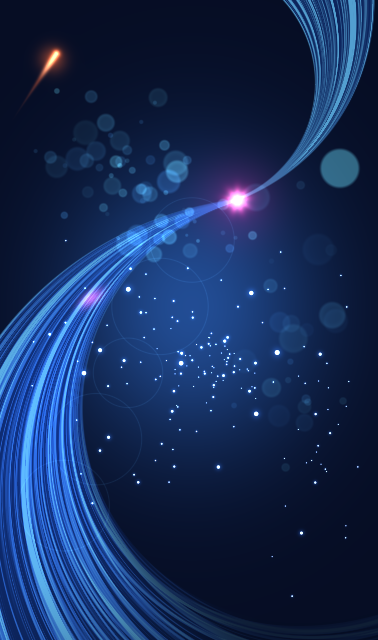
Give the GLSL for this background, as a Shadertoy shader.

```glsl
const vec3 NIGHT = vec3(0.022, 0.050, 0.140);
const vec3 GLOW = vec3(0.110, 0.250, 0.440);
const vec3 DEEP = vec3(0.050, 0.150, 0.380);
const vec3 ROYAL = vec3(0.165, 0.390, 0.800);
const vec3 LIGHT = vec3(0.380, 0.730, 0.950);
const vec3 TEAL = vec3(0.360, 0.740, 0.760);
const vec3 PINK = vec3(1.000, 0.080, 0.450);
const vec3 ORANGE = vec3(1.000, 0.380, 0.100);
const vec2 GLOW_POS = vec2(0.300, 0.520);
const vec2 FLARE_POS = vec2(0.371, 0.687);
const vec2 GLINT_POS = vec2(0.143, 0.534);
const vec2 COMET_HEAD = vec2(0.088, 0.916);
const vec2 COMET_TAIL = vec2(0.016, 0.807);
const vec2 LOWER_HUB = vec2(0.430, 0.362);
const vec2 UPPER_HUB = vec2(0.2995, 0.870);
const float LOWER_START = 0.17;
const float UPPER_START = -1.196;
const float UPPER_SWEEP = 2.5;

vec4 hash4(float n) {
    return fract(sin(n * vec4(12.99, 78.23, 37.72, 93.98)) * 43758.5);
}

float disc(float d, float radius, float soft) {
    return 1.0 - smoothstep(radius - soft, radius + soft, d);
}

// Layered fibres across u, gently drifting along the ribbon
float fibres(float u, float along, float pixelU) {
    float sum = 0.0;
    float count = 13.0;
    for (int k = 0; k < 5; k++) {
        float layer = float(k);
        float v = u * count + layer * 3.7 + 0.5 * sin(along * (1.3 + 0.4 * layer) + layer * 2.0);
        vec4 h = hash4(floor(v) + 57.0 * layer + 3.0);
        float halfWidth = mix(0.08, 0.38, h.x);
        float soft = count * pixelU;
        float line = disc(abs(fract(v) - 0.5), halfWidth, soft) * h.y * h.y;
        sum += mix(line, 0.16, smoothstep(0.5, 1.4, soft));
        count *= 1.7;
    }
    return sum;
}

vec3 fibreColor(float s) {
    vec3 c = mix(DEEP, ROYAL, smoothstep(0.1, 0.8, s));
    return mix(c, LIGHT, smoothstep(0.65, 1.6, s));
}

float bandMask(float u, float pixelU) {
    return smoothstep(-pixelU, pixelU, u) * (1.0 - smoothstep(1.0 - pixelU, 1.0 + pixelU, u));
}

vec3 lowerRibbon(vec3 col, vec2 p, float px) {
    vec2 d = p - LOWER_HUB;
    float angle = atan(-d.x, d.y);
    if (angle < -1.57) angle += 6.28319;
    float t = angle - LOWER_START;
    if (t < 0.0) return col;
    float bend = angle - 1.6;
    float width = 0.004 + 0.052 * t + 0.061 * t * t;
    float u = (length(d) - 0.301 - 0.0135 * bend * bend) / width;
    float pixelU = px / width;
    float s = fibres(u, angle, pixelU);
    float fade = 1.0 - 0.66 * smoothstep(2.1, 3.2, angle);
    float alpha = mix(0.40, 0.95, smoothstep(0.0, 0.12, u)) * mix(0.7, 1.0, fade);
    alpha *= 1.0 - 0.35 * smoothstep(0.6, 1.0, u) * (1.0 - smoothstep(0.9, 1.7, angle));
    vec3 c = fibreColor(s);
    // Saturated sheen where the ribbon turns
    c += vec3(0.01, 0.05, 0.17) * exp(-bend * bend / 0.25) * (1.0 - smoothstep(0.3, 0.9, u));
    return mix(col, c * fade, alpha * bandMask(u, pixelU));
}

vec3 upperRibbon(vec3 col, vec2 p, float px) {
    vec2 d = p - UPPER_HUB;
    float t = atan(d.y, d.x) - UPPER_START;
    if (t < 0.0 || t > UPPER_SWEEP) return col;
    float width = 0.004 + 0.0443 * t * t;
    float u = (length(d) - 0.193) / width;
    float pixelU = px / width;
    float s = fibres(u * 0.8 + 4.0, t, pixelU * 0.8);
    vec3 c = mix(DEEP, LIGHT * 0.92, smoothstep(0.2, 1.3, s));
    return mix(col, c, 0.92 * bandMask(u, pixelU));
}

// Translucent lens discs with a faint rim
vec3 bokeh(vec2 p, vec2 center, vec2 spread, int count, float seed, float size, float power, float px) {
    vec3 sum = vec3(0.0);
    for (int i = 0; i < count; i++) {
        vec4 h = hash4(float(i) + seed);
        vec4 k = hash4(float(i) + seed + 0.5);
        float radius = size * mix(0.12, 1.0, k.x * k.x);
        float dist = length(p - center - spread * (h.xy + h.zw - 1.0));
        float rim = 0.75 + 0.25 * smoothstep(0.5, 1.0, dist / radius);
        vec3 tint = mix(ROYAL * 0.8, TEAL, 0.3 + 0.7 * k.y);
        sum += tint * disc(dist, radius, px + radius * 0.06) * rim * power * (0.3 + k.z);
    }
    return sum;
}

vec3 stars(vec2 p, vec2 center, vec2 spread, int count, float seed, float size, float px) {
    vec3 sum = vec3(0.0);
    for (int i = 0; i < count; i++) {
        vec4 h = hash4(float(i) + seed);
        float radius = size * mix(0.25, 1.0, pow(hash4(float(i) + seed + 0.5).x, 5.0));
        float dist = length(p - center - spread * (h.xy + h.zw - 1.0));
        sum += vec3(0.9, 0.96, 1.0) * disc(dist, radius, px * 0.6);
        sum += ROYAL * 0.35 * exp(-dist * dist / (radius * radius * 4.0));
    }
    return sum;
}

void mainImage(out vec4 fragColor, in vec2 fragCoord) {
    vec2 p = fragCoord / iResolution.y;
    float px = 1.0 / iResolution.y;
    // Night sky
    vec2 g = (p - GLOW_POS) * vec2(1.1, 0.95);
    vec3 col = NIGHT + GLOW * exp(-dot(g, g) / 0.045);
    // Ribbons
    col = upperRibbon(col, p, px);
    col = lowerRibbon(col, p, px);
    // Thin rings
    for (int i = 0; i < 5; i++) {
        float f = float(i) / 4.0;
        vec2 ring = mix(vec2(0.30, 0.625), vec2(0.10, 0.21), f);
        float d = abs(length(p - ring) - 0.066 - 0.012 * sin(f * 9.0));
        col += LIGHT * 0.11 * disc(d, px * 0.3, px);
    }
    // Bokeh clusters and one large disc
    col += bokeh(p, vec2(0.18, 0.75), vec2(0.15, 0.15), 48, 11.0, 0.022, 0.32, px);
    col += bokeh(p, vec2(0.29, 0.64), vec2(0.13, 0.06), 14, 83.0, 0.015, 0.36, px);
    col += bokeh(p, vec2(0.48, 0.47), vec2(0.13, 0.26), 24, 141.0, 0.025, 0.14, px);
    col += TEAL * 0.46 * disc(length(p - vec2(0.531, 0.737)), 0.030, 0.003);
    // Star fields
    col += stars(p, vec2(0.33, 0.43), vec2(0.09, 0.08), 60, 211.0, 0.0024, px);
    col += stars(p, vec2(0.28, 0.40), vec2(0.28, 0.26), 75, 307.0, 0.0040, px);
    col += stars(p, vec2(0.51, 0.30), vec2(0.10, 0.27), 26, 419.0, 0.0028, px);
    // Pink flare at the junction
    vec2 q = p - FLARE_POS;
    float r = length(q);
    float rays = 0.8 + 0.2 * sin(atan(q.y, q.x) * 9.0);
    col += PINK * (0.9 * exp(-r * r / 0.00035) * rays + 0.20 * exp(-r * r / 0.0035));
    col += vec3(1.0, 0.9, 0.97) * exp(-r * r / 0.00015) * 1.2;
    // Glint lying along the fibres
    vec2 e = mat2(0.8, -0.6, 0.6, 0.8) * (p - GLINT_POS);
    col += vec3(0.95, 0.3, 0.6) * 0.7 * exp(-e.x * e.x / 0.0004 - e.y * e.y / 0.0001);
    // Comet
    vec2 axis = COMET_HEAD - COMET_TAIL;
    float h = clamp(dot(p - COMET_TAIL, axis) / dot(axis, axis), 0.0, 1.0);
    float away = length(p - COMET_TAIL - axis * h);
    float thick = mix(0.0012, 0.0065, h * h);
    col += ORANGE * h * h * exp(-away * away / (thick * thick));
    float headDist = length(p - COMET_HEAD + axis * 0.08);
    col += ORANGE * 0.45 * exp(-headDist * headDist / 0.0004);
    col += vec3(0.6, 0.7, 0.6) * smoothstep(0.6, 1.0, h) * exp(-away * away / 0.000015);
    fragColor = vec4(clamp(col, 0.0, 1.0), 1.0);
}
```
